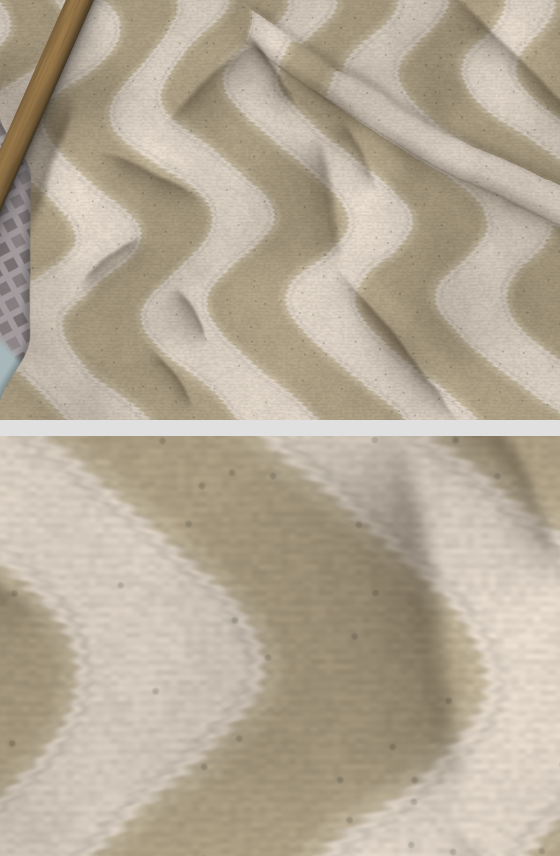
Top, the full canvas; bottom, a detail of the centre.
A Shadertoy shader for this texture:

```glsl
// Rumpled knit blanket with wavy beige and cream stripes, a wooden rod lying across one corner.

const float TAU = 6.28319;
const vec3 CREAM = vec3(0.82, 0.78, 0.73);
const vec3 BEIGE = vec3(0.645, 0.595, 0.495);
const vec3 WOOD = vec3(0.57, 0.45, 0.28);
const vec3 SHADE = vec3(0.20, 0.16, 0.11);

// Crease lines as start and end points, each with a shadow width.
const int CREASE_COUNT = 11;
const vec4 CREASES[CREASE_COUNT] = vec4[CREASE_COUNT](
    vec4(0.77, 0.60, 1.13, 1.06), vec4(0.76, 0.30, 0.81, 0.66),
    vec4(0.81, 0.28, 0.90, 0.47), vec4(1.03, -0.05, 1.42, 0.34),
    vec4(0.41, 0.67, 0.50, 0.83), vec4(0.35, 0.82, 0.46, 0.99),
    vec4(0.18, 0.20, 0.05, 0.61), vec4(0.22, 0.36, 0.50, 0.49),
    vec4(0.57, 0.06, 0.72, 0.28), vec4(0.18, 0.69, 0.35, 0.55),
    vec4(0.39, 0.31, 0.62, 0.09));
const float WIDTHS[CREASE_COUNT] = float[CREASE_COUNT](
    0.030, 0.065, 0.035, 0.032, 0.025, 0.025, 0.06, 0.035, 0.03, 0.03, 0.045);

float hash(vec2 p) {
    vec3 q = fract(vec3(p.xyx) * 0.1031);
    q += dot(q, q.yzx + 33.33);
    return fract((q.x + q.y) * q.z);
}

float noise(vec2 p) {
    vec2 i = floor(p), f = fract(p);
    f = f * f * (3.0 - 2.0 * f);
    return mix(mix(hash(i), hash(i + vec2(1, 0)), f.x),
               mix(hash(i + vec2(0, 1)), hash(i + vec2(1, 1)), f.x), f.y);
}

float fbm(vec2 p) {
    float sum = 0.0, amp = 0.5;
    for (int i = 0; i < 4; i++) {
        sum += amp * noise(p);
        p = p * 2.03 + 17.0;
        amp *= 0.5;
    }
    return sum;
}

// Distance to the nearest stripe edge, positive inside beige.
float stripeDistance(vec2 p) {
    float shift = 0.1 * smoothstep(0.55, 0.2, p.x) * (1.0 - 0.7 * p.y);
    float a = TAU * (p.y - 0.205 - shift) / 0.528;
    a -= 0.25 * (1.0 - cos(a));
    float drop = p.y - 0.503;
    float spacing = 0.326 + 0.13 * drop;
    float k = (p.x + 0.104 * cos(a) - 0.3125 - 0.12 * drop) / spacing;
    float slope = 1.24 * sin(a);
    return (0.265 - abs(fract(k + 0.5) - 0.5)) * spacing / sqrt(1.0 + slope * slope);
}

// Dark on one side of a tapered line, slightly lit on the other.
float crease(vec2 p, vec4 line, float width) {
    vec2 along = line.zw - line.xy, q = p - line.xy;
    float t = dot(q, along) / dot(along, along);
    float d = dot(q, normalize(vec2(-along.y, along.x))) + 0.05 * t * (1.0 - t);
    float taper = smoothstep(0.0, 0.3, t) * smoothstep(1.0, 0.7, t);
    float lit = exp(-pow(d / width + 1.2, 2.0));
    float dark = smoothstep(-0.25, 0.2, d / width) * exp(-max(d, 0.0) / width);
    return taper * (0.22 * lit - dark);
}

vec3 backdrop(vec2 p) {
    vec2 g = mat2(0.88, 0.47, -0.47, 0.88) * p / 0.042;
    vec2 c = abs(fract(g) - 0.5);
    float tile = smoothstep(0.36, 0.28, max(c.x, c.y));
    vec3 col = mix(vec3(0.64, 0.61, 0.62), vec3(0.47, 0.44, 0.44), tile * (0.5 + 0.5 * hash(floor(g))));
    return mix(col, vec3(0.66, 0.72, 0.73), smoothstep(0.79, 0.83, p.y - p.x));
}

void mainImage(out vec4 fragColor, in vec2 fragCoord) {
    vec2 p = fragCoord / iResolution.y;
    p.y = 1.0 - p.y; // y runs downward from the top edge
    vec2 warped = p + 0.03 * (vec2(fbm(p * 5.0), fbm(p * 5.0 + 40.0)) - 0.47);

    // Long raised roll, with its own bands of color
    float x = warped.x - 0.61;
    float rollD = (warped.y - 0.07 - 0.78 * x + 0.28 * x * x) * 0.8;
    float rollOn = smoothstep(-0.04, 0.03, x);
    float roll = rollOn * smoothstep(0.039, 0.033, abs(rollD));
    float rollBand = 0.055 - abs(x - 0.125 + 0.4 * rollD);

    // Stripes with stitched, serrated seams
    float edge = mix(stripeDistance(warped), rollBand, roll);
    edge += 0.0022 * sin(p.y * 560.0 + 2.0 * noise(p * 30.0));
    vec3 col = mix(CREAM, BEIGE, smoothstep(-0.006, 0.006, edge));
    float seam = exp(-pow((edge - 0.007) / 0.007, 2.0));
    col = mix(col, vec3(0.75, 0.71, 0.62), 0.45 * seam);
    col *= 1.0 - 0.06 * exp(-pow((edge + 0.012) / 0.004, 2.0));

    // Folds and broad light
    float light = 0.0;
    for (int i = 0; i < CREASE_COUNT; i++) light += 0.36 * crease(warped, CREASES[i], WIDTHS[i]);
    light += roll * (0.04 - 0.22 * smoothstep(0.0, 0.037, rollD));
    light -= rollOn * 0.24 * smoothstep(0.028, 0.04, rollD) * exp(-max(rollD - 0.036, 0.0) / 0.018);
    light -= rollOn * 0.12 * exp(-pow((rollD + 0.044) / 0.012, 2.0));
    light += 0.34 * (fbm(p * vec2(5.0, 4.0) + 8.0) - 0.47);
    light += 0.04 * exp(-6.0 * dot(p - vec2(0.5, 0.55), p - vec2(0.5, 0.55))) - 0.02;
    light -= 0.10 * smoothstep(0.3, 0.0, p.x) * smoothstep(0.6, 0.2, p.y);
    col = light > 0.0 ? col * (1.0 + 0.6 * light) : mix(col, SHADE, min(-1.25 * light, 0.85));

    // Knit ribs, grain and small pills
    col *= 1.0 + 0.012 * sin(p.y * 800.0 + 4.0 * noise(p * 12.0));
    col *= 0.96 + 0.08 * noise(p * vec2(170.0, 240.0));
    vec2 cell = floor(p * 34.0), spot = vec2(hash(cell), hash(cell + 71.0)) * 0.6 + 0.2;
    float pill = smoothstep(0.13, 0.04, length(fract(p * 34.0) - spot)) * step(0.8, hash(cell + 9.0));
    col *= 1.0 - 0.15 * pill;

    // Surface showing past the left edge of the blanket
    float hem = 0.075 * smoothstep(0.27, 0.42, p.y) * smoothstep(0.98, 0.8, p.y) + 0.3 * (warped.x - p.x);
    col = mix(backdrop(p) * (0.75 + 0.25 * smoothstep(0.0, -0.03, p.x - hem)), col,
              smoothstep(-0.002, 0.003, p.x - hem + 0.004));

    // Wooden rod and its cast shadow
    float rodD = dot(p - vec2(0.19, 0.0), vec2(0.915, 0.404));
    col *= 1.0 - 0.5 * smoothstep(0.02, 0.031, rodD) * exp(-max(rodD - 0.03, 0.0) / 0.018);
    float rounding = 1.0 - 0.5 * pow(abs(rodD + 0.008) / 0.036, 2.0);
    vec3 rod = WOOD * rounding * (0.94 + 0.14 * noise(vec2(rodD * 220.0, p.y * 12.0)));
    col = mix(col, rod, smoothstep(0.032, 0.029, abs(rodD)));
    fragColor = vec4(clamp(col, 0.0, 1.0), 1.0);
}
```
